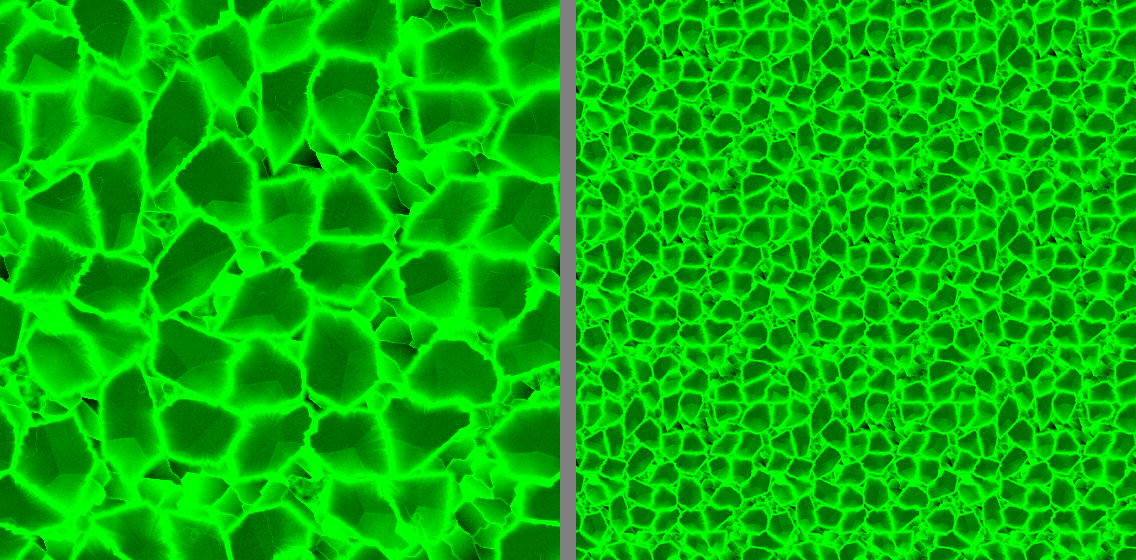
Left: one tile. Right: repeated 3 by 3.
Write a Shadertoy shader that draws this texture.

```glsl
// Crushed crystal grit under an electron microscope, in green: dark faceted
// grains with glowing, frayed rims lie over bright splinters and rough pits.
// Grains are random convex polygons on a wrapped grid, so the canvas tiles.

const float GRAINS = 7.0;         // grain cells per canvas side
const float SHARDS = 21.0;        // splinter cells per canvas side
const float FILM = 512.0;         // film noise cells per canvas side
const int SIDES = 7;              // sides of a grain polygon
const float RADIUS_MIN = 0.41;    // side distances, in grain cells
const float RADIUS_MAX = 0.64;
const float STRETCH = 1.38;
const float RIM = 0.025;          // half width of the bright rims
const float FRAY = 0.055;
const float WARP = 0.010;
const float DARK_FACET = 0.425;
const float LIGHT_FACET = 0.55;
const float FILM_NOISE = 0.07;
const float TAU = 6.2831853;

float hash(vec2 cell, float seed) {
    uvec3 v = uvec3(ivec3(vec3(cell, seed))) * uvec3(1597u, 7919u, 3571u);
    uint n = v.x ^ (v.y * 2671u) ^ (v.z * 9173u);
    n = (n ^ (n >> 15)) * 73244475u;
    n = (n ^ (n >> 13)) * 73244475u;
    return float((n ^ (n >> 16)) & 65535u) / 65535.0;
}

vec2 hash2(vec2 cell, float seed) {
    return vec2(hash(cell, seed), hash(cell, seed + 1.0));
}

mat2 turn(float a) {
    return mat2(cos(a), sin(a), -sin(a), cos(a));
}

// Value noise that wraps over the unit square
float noise(vec2 uv, float period, float seed) {
    vec2 x = uv * period, i = floor(x), f = fract(x);
    f = f * f * (3.0 - 2.0 * f);
    vec2 a = mod(i, period), b = mod(i + 1.0, period);
    return mix(mix(hash(a, seed), hash(vec2(b.x, a.y), seed), f.x),
               mix(hash(vec2(a.x, b.y), seed), hash(b, seed), f.x), f.y);
}

float fbm(vec2 uv, float period, float seed) {
    float sum = 0.0, amp = 0.533;
    for (int i = 0; i < 4; i++) {
        sum += amp * noise(uv, period, seed + float(i));
        period *= 2.0;
        amp *= 0.5;
    }
    return sum;
}

// Distance to the polygon of one grain, negative inside
float grainDistance(vec2 p, vec2 id) {
    float s = mix(1.0, STRETCH, hash(id, 3.0)), d = -1.0;
    vec2 q = turn(TAU * hash(id, 4.0)) * p * 1.0;
    q *= vec2(1.0 / s, s);
    for (int k = 0; k < SIDES; k++) {
        vec2 h = hash2(id, 10.0 + 2.0 * float(k));
        float a = TAU * (float(k) + 0.8 * h.x) / float(SIDES);
        d = max(d, dot(q, vec2(cos(a), sin(a))) - mix(RADIUS_MIN, RADIUS_MAX, h.y));
    }
    return d;
}

// Dark upper planes and a paler lower plane meeting at an apex
float facetShade(vec2 p, vec2 id, vec2 uv, float aa) {
    vec2 v = turn((hash(id, 40.0) - 0.5) * 1.5) * p;
    v -= (hash2(id, 41.0) - 0.5) * vec2(0.35, 0.4) - vec2(0.0, 0.12);
    vec2 slopes = mix(vec2(-0.1), vec2(1.1), hash2(id, 43.0));
    float fall = -(v.y + abs(v.x) * (v.x > 0.0 ? slopes.x : slopes.y));
    float cloud = fbm(uv, 14.0, 50.0);
    float split = smoothstep(-aa, aa, v.x - v.y * (hash(id, 45.0) - 0.5));
    float upper = DARK_FACET + 0.07 * split * hash(id, 46.0) + 0.10 * (cloud - 0.4);
    float lower = LIGHT_FACET + 0.5 * max(fall, 0.0) + 0.35 * (cloud - 0.5)
                + 0.12 * (hash(id, 47.0) - 0.5);
    float shade = mix(upper, lower, smoothstep(-aa, aa, fall));
    // Ridge highlight and a few hairline cracks
    shade += 0.09 * exp(-abs(fall) / 0.012);
    float crack = abs(fbm(uv, 9.0, 60.0) - 0.5);
    return shade + 0.16 * smoothstep(0.006, 0.0, crack) * smoothstep(0.55, 0.7, noise(uv, 16.0, 65.0));
}

// Small tilted splinters, some of them rough pits
float shardShade(vec2 uv) {
    vec2 x = uv * SHARDS, base = floor(x), near = vec2(0.0), id = base;
    float d1 = 9.0, d2 = 9.0;
    for (int j = -1; j <= 1; j++) for (int i = -1; i <= 1; i++) {
        vec2 c = base + vec2(i, j), w = mod(c, SHARDS);
        vec2 p = turn(0.7) * (x - c - hash2(w, 70.0)) * vec2(1.0, 1.0);
        float d = dot(abs(p), vec2(0.6, 1.0));
        if (d < d1) { d2 = d1; d1 = d; near = p; id = w; }
        else d2 = min(d2, d);
    }
    float a = TAU * hash(id, 72.0);
    float shade = 0.72 + 0.5 * dot(near, vec2(cos(a), sin(a))) + 0.4 * (hash(id, 73.0) - 0.5);
    float rough = 0.15 + 1.1 * fbm(uv, 80.0, 75.0);
    shade = mix(shade, rough, step(0.87, hash(id, 74.0)));
    return shade + 0.35 * exp(-(d2 - d1) / 0.06);
}

void mainImage(out vec4 fragColor, in vec2 fragCoord) {
    vec2 uv = fragCoord / iResolution.xy;
    vec2 bent = uv + WARP * (vec2(fbm(uv, 16.0, 80.0), fbm(uv, 16.0, 85.0)) - 0.5);
    float aa = GRAINS / iResolution.y;

    // Deepest grain and its closest rival
    vec2 x = bent * GRAINS, base = floor(x), local = vec2(0.0), id = base;
    float d1 = 9.0, d2 = 9.0;
    for (int j = -2; j <= 2; j++) for (int i = -2; i <= 2; i++) {
        vec2 c = base + vec2(i, j), w = mod(c, GRAINS);
        vec2 p = x - c - mix(vec2(0.12), vec2(0.88), hash2(w, 1.0));
        float d = grainDistance(p, w);
        if (d < d1) { d2 = d1; d1 = d; local = p; id = w; }
        else d2 = min(d2, d);
    }

    // Rim depth, frayed by radial tufts
    float angle = atan(local.y, local.x) / TAU + 0.5;
    float tuft = noise(vec2(angle, hash(id, 90.0)), 64.0, 91.0);
    float depth = min(-d1, 0.5 * (d2 - d1)) - RIM - FRAY * (tuft * tuft - 0.25) * noise(uv, 24.0, 92.0);
    float glowWidth = mix(0.012, 0.085, smoothstep(0.25, 0.75, noise(uv, 13.0, 93.0)));

    float grain = facetShade(local, id, uv, aa);
    grain = mix(grain, 1.02, exp(-max(depth, 0.0) / glowWidth));
    float gap = mix(1.02, shardShade(bent), smoothstep(0.01, 0.11, -depth));
    float green = mix(gap, grain, smoothstep(-aa, aa, depth));

    green += FILM_NOISE * (noise(uv, FILM, 95.0) - 0.5);
    fragColor = vec4(0.0, clamp(green, 0.0, 1.0), 0.0, 1.0);
}
```
